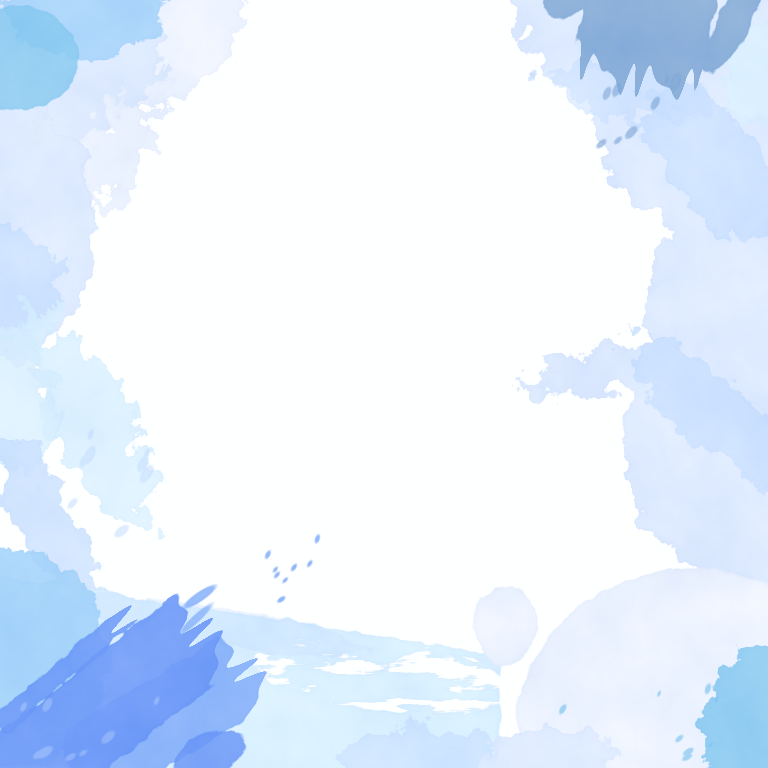
Reproduce this background procedurally as a three.js fragment shader.

```glsl
varying vec2 vUv;

const vec3 PAPER = vec3(0.995, 1.0, 1.0);
const vec3 MIST = vec3(0.93, 0.955, 1.0);
const vec3 PALE = vec3(0.87, 0.92, 1.0);
const vec3 ICE = vec3(0.85, 0.94, 1.0);
const vec3 POWDER = vec3(0.79, 0.88, 1.0);
const vec3 SKY = vec3(0.63, 0.82, 0.98);
const vec3 TEAL = vec3(0.53, 0.79, 0.94);
const vec3 AZURE = vec3(0.54, 0.70, 0.98);
const vec3 COBALT = vec3(0.43, 0.60, 0.97);
const vec3 SLATE = vec3(0.52, 0.67, 0.84);
const float SOFT = 0.0014;      // edge smoothing
const float RAGGED = 0.016;     // torn edge depth
const float MOTTLE = 0.035;     // pigment variation
const float RIM = 0.035;        // dried edge strength

vec2 hash2(vec2 p) {
  vec3 q = fract(p.xyx * vec3(0.1031, 0.103, 0.0973));
  q += dot(q, q.yzx + 33.33);
  return fract((q.xx + q.yz) * q.zy);
}

float cells(vec2 p) {
  vec2 id = floor(p), f = fract(p);
  float nearest = 2.0;
  for (int y = -1; y <= 1; y++)
    for (int x = -1; x <= 1; x++) {
      vec2 o = vec2(float(x), float(y));
      nearest = min(nearest, length(o + hash2(id + o + 50.0) - f));
    }
  return nearest;
}

float waves(vec2 p) {
  float sum = 0.0, amp = 0.5;
  for (int i = 0; i < 5; i++) {
    sum += amp * sin(p.x + 1.7 * sin(p.y * 0.8)) * cos(p.y + 1.3 * sin(p.x * 0.7));
    p = mat2(1.5, 1.2, -1.2, 1.5) * p + 2.3;
    amp *= 0.6;
  }
  return sum;
}

vec2 turn(vec2 p, float a) {
  return vec2(cos(a) * p.x + sin(a) * p.y, cos(a) * p.y - sin(a) * p.x);
}

float ellipse(vec2 p, vec2 c, vec2 r, float a) {
  return (length(turn(p - c, a) / r) - 1.0) * min(r.x, r.y);
}

// Brush stroke whose leading end breaks into bristles
float brush(vec2 p, vec2 c, vec2 r, float a) {
  vec2 q = turn(p - c, a);
  q.x -= 0.022 * sin(q.y * 170.0 + 2.0 * sin(q.y * 83.0)) * smoothstep(0.0, r.x, q.x);
  vec2 e = abs(q) - r + 0.55 * r.y;
  return length(max(e, 0.0)) + min(max(e.x, e.y), 0.0) - 0.55 * r.y;
}

void paint(inout vec3 col, float d, vec3 pigment, float opacity, float tone) {
  float rim = exp(-abs(d) * 400.0) * RIM;
  vec3 wet = pigment + (tone * MOTTLE - rim) * vec3(1.0, 0.7, 0.15);
  col = mix(col, wet, opacity * smoothstep(SOFT, -SOFT, d));
}

// Slanted droplets scattered in a rectangle
float spatter(vec2 p, vec2 c, vec2 spread, float size, float seed) {
  float d = 1.0;
  for (int i = 0; i < 8; i++) {
    vec2 h = hash2(vec2(float(i) * 7.0 + 3.0, seed));
    float r = size * (0.4 + 0.6 * fract(h.x * 9.0 + h.y));
    d = min(d, ellipse(p, c + (h - 0.5) * spread, vec2(1.6, 0.8) * r, 0.5 + h.y * 0.8));
  }
  return d;
}

void main() {
  vec2 p = vUv;
  float grain = cells(p * 42.0) - 0.45;
  float tone = waves(p * 17.0);
  float torn = RAGGED * (waves(p * 48.0) + 0.7 * grain);
  float soft = torn * 0.3;
  vec3 col = PAPER;

  // Right side washes
  float right = ellipse(p, vec2(0.9, 0.98), vec2(0.225, 0.14), 0.0);
  right = min(right, ellipse(p, vec2(1.0, 0.857), vec2(0.225, 0.185), 0.0));
  right = min(right, ellipse(p, vec2(1.0, 0.6), vec2(0.158, 0.15), 0.0));
  right = min(right, ellipse(p, vec2(0.855, 0.522), vec2(0.15, 0.032), 0.1));
  right = min(right, ellipse(p, vec2(1.0, 0.425), vec2(0.19, 0.185), 0.0));
  paint(col, right + torn, PALE, 1.0, tone);
  paint(col, ellipse(p, vec2(0.925, 0.79), vec2(0.13, 0.06), -0.9) + torn, POWDER, 0.8, tone);
  paint(col, ellipse(p, vec2(0.93, 0.465), vec2(0.13, 0.045), -0.7) + torn, POWDER, 0.8, tone);
  paint(col, ellipse(p, vec2(0.82, 0.88), vec2(0.1, 0.035), -0.1) + torn, POWDER, 0.6, tone);
  paint(col, ellipse(p, vec2(0.99, 0.9), vec2(0.05, 0.07), 0.0) + torn, ICE, 0.8, tone);

  // Left side washes
  paint(col, ellipse(p, vec2(0.1, 0.98), vec2(0.22, 0.135), 0.0) + torn, MIST, 1.0, tone);
  paint(col, ellipse(p, vec2(0.06, 0.93), vec2(0.15, 0.13), 0.0) + torn, PALE, 1.0, tone);
  paint(col, ellipse(p, vec2(0.15, 0.8), vec2(0.085, 0.04), 0.9) + torn * 1.6, MIST, 1.0, tone);
  paint(col, ellipse(p, vec2(0.0, 0.7), vec2(0.125, 0.18), 0.0) + torn, PALE, 1.0, tone);
  paint(col, ellipse(p, vec2(0.0, 0.63), vec2(0.08, 0.07), 0.3) + torn, POWDER, 0.8, tone);
  paint(col, ellipse(p, vec2(0.115, 0.46), vec2(0.15, 0.05), -1.08) + torn * 1.4, ICE, 0.85, tone);
  paint(col, ellipse(p, vec2(0.0, 0.47), vec2(0.07, 0.1), 0.0) + torn * 1.4, ICE, 0.8, tone);
  paint(col, ellipse(p, vec2(0.055, 0.33), vec2(0.13, 0.036), -1.1) + torn, POWDER, 0.8, tone);

  // Sloping band of water with paper gaps
  float band = max(p.y - 0.25 + 0.158 * p.x, p.x - 0.65);
  float gaps = waves(vec2(p.x * 12.0, p.y * 65.0));
  float gapZone = ellipse(p, vec2(0.5, 0.12), vec2(0.17, 0.045), -0.12);
  band = max(band, min(-gapZone, (gaps - 0.1) * 0.02));
  paint(col, band + soft, ICE, 1.0, tone);
  paint(col, ellipse(p, vec2(0.28, 0.185), vec2(0.19, 0.025), -0.16) + soft, POWDER, 0.35, tone);

  // Lower right cloud and bottom puddles
  float cloud = ellipse(p, vec2(0.9, 0.06), vec2(0.225, 0.2), 0.0);
  cloud = min(cloud, ellipse(p, vec2(0.658, 0.185), vec2(0.042, 0.05), 0.0));
  paint(col, cloud + soft, MIST, 1.0, tone);
  paint(col, ellipse(p, vec2(0.55, 0.01), vec2(0.11, 0.045), 0.0) + torn, POWDER, 0.7, tone);
  paint(col, ellipse(p, vec2(0.71, 0.01), vec2(0.085, 0.04), 0.0) + torn, PALE, 0.9, tone);
  paint(col, ellipse(p, vec2(1.0, 0.05), vec2(0.085, 0.115), -0.3) + torn, TEAL, 0.85, tone);

  // Corner pools
  paint(col, ellipse(p, vec2(0.0, 0.14), vec2(0.14, 0.145), 0.0) + torn, SKY, 0.85, tone);
  paint(col, ellipse(p, vec2(0.11, 1.0), vec2(0.105, 0.075), 0.0) + torn, SKY, 0.8, tone);
  paint(col, ellipse(p, vec2(0.025, 0.925), vec2(0.076, 0.067), 0.0) + soft, TEAL, 0.8, tone);

  // Blue strokes, lower left
  paint(col, brush(p, vec2(0.21, 0.06), vec2(0.13, 0.055), 0.55) + soft, AZURE, 0.95, tone);
  paint(col, brush(p, vec2(0.13, 0.07), vec2(0.17, 0.062), 0.68) + soft, COBALT, 0.9, tone);
  paint(col, brush(p, vec2(0.08, 0.125), vec2(0.105, 0.014), 0.72) + soft, COBALT, 0.85, tone);
  paint(col, ellipse(p, vec2(0.27, 0.015), vec2(0.05, 0.028), 0.5) + soft, COBALT, 0.85, tone);
  paint(col, ellipse(p, vec2(0.26, 0.223), vec2(0.025, 0.006), 0.6), AZURE, 0.9, tone);
  paint(col, ellipse(p, vec2(0.255, 0.194), vec2(0.028, 0.005), 0.75), AZURE, 0.8, tone);

  // Slate strokes, upper right
  float slate = brush(p, vec2(0.843, 0.985), vec2(0.09, 0.085), -1.75);
  slate = min(slate, ellipse(p, vec2(0.735, 1.0), vec2(0.03, 0.025), 0.0));
  slate = min(slate, ellipse(p, vec2(0.955, 0.97), vec2(0.07, 0.02), 1.1));
  paint(col, slate + soft, SLATE, 0.9, tone);

  // Droplets
  paint(col, spatter(p, vec2(0.39, 0.255), vec2(0.1, 0.1), 0.005, 4.0), AZURE, 0.9, tone);
  paint(col, spatter(p, vec2(0.825, 0.84), vec2(0.11, 0.12), 0.008, 9.0), SLATE, 0.65, tone);
  paint(col, spatter(p, vec2(0.12, 0.06), vec2(0.2, 0.1), 0.008, 15.0), POWDER, 0.35, tone);
  paint(col, spatter(p, vec2(0.84, 0.06), vec2(0.22, 0.1), 0.005, 21.0), TEAL, 0.7, tone);
  paint(col, spatter(p, vec2(0.14, 0.36), vec2(0.16, 0.18), 0.008, 27.0), POWDER, 0.6, tone);
  gl_FragColor = vec4(clamp(col, 0.0, 1.0), 1.0);
}
```
